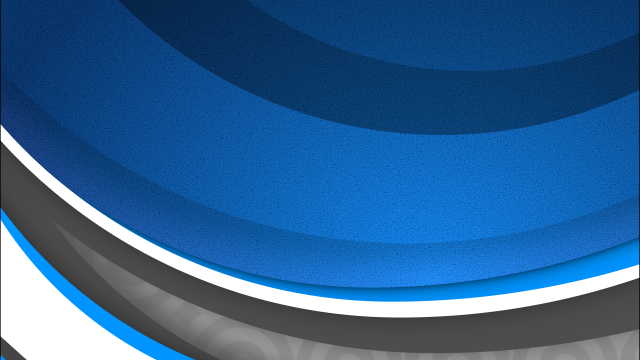
Write a Shadertoy shader that draws this background.

```glsl
// Grainy blue nested arcs above sweeping white, azure and grey bands.

// Coverage of a shape from its signed distance, smoothed over one pixel.
float fill(float d) {
    return clamp(0.5 - d * iResolution.y, 0.0, 1.0);
}

// Bowl with its lowest point at low; each side has its own radius. Negative inside.
float bowl(vec2 p, vec2 low, float leftRadius, float rightRadius) {
    float r = p.x < low.x ? leftRadius : rightRadius;
    return length(p - low - vec2(0.0, r)) - r;
}

vec2 hash2(vec2 cell) {
    vec3 q = fract(cell.xyx * vec3(0.1031, 0.1030, 0.0973));
    q += dot(q, q.yzx + 33.33);
    return fract((q.xx + q.yz) * q.zy);
}

// Cellular noise: distance to the nearest scattered point.
float cellular(vec2 p) {
    vec2 cell = floor(p), f = fract(p);
    float nearest = 2.0;
    for (int j = -1; j <= 1; j++)
        for (int i = -1; i <= 1; i++) {
            vec2 o = vec2(i, j);
            nearest = min(nearest, length(o + hash2(cell + o) - f));
        }
    return nearest;
}

// Blue panel: soft light, nested arcs and grain.
vec3 bluePanel(vec2 p, float rim) {
    float inner = fill(bowl(p, vec2(1.308, 0.803), 1.081, 1.081));
    float middle = fill(bowl(p, vec2(1.227, 0.625), 1.264, 1.264));
    float outer = fill(bowl(p, vec2(1.134, 0.324), 1.567, 1.567));

    float falloff = length((p - vec2(1.2, 0.235)) * vec2(0.8, 1.0)) / 1.08;
    vec3 col = mix(vec3(0.07, 0.51, 0.90), vec3(0.035, 0.20, 0.41), min(falloff, 1.0));

    float lift = smoothstep(-0.13, 0.0, rim);
    vec3 ring = col * (0.86 + 0.16 * lift) + vec3(0.05, 0.01, 0.02) * lift;
    col = mix(ring, col, outer);
    col *= mix(1.0, 0.64, middle);
    col *= mix(1.0, 1.27, inner);

    float grain = 0.45 - cellular(p * 230.0);
    return col * (1.0 + 0.22 * grain) + 0.03 * grain;
}

// Dark grey band with a paler ringed swoosh inside it.
vec3 greyBand(vec2 p, float top, float bottom) {
    float shade = 0.31 - 0.07 * exp(-top * 28.0) - 0.09 * exp(bottom * 30.0);

    float upper = bowl(p, vec2(1.204, 0.019), 1.704, 2.488);
    float lower = bowl(p, vec2(1.157, -0.123), 1.259, 4.0);
    vec2 cell = mod(p - vec2(0.52, -0.17), 0.30) - 0.15;
    float rings = smoothstep(-0.3, 0.3, sin(length(cell) * 85.0));
    float pale = 0.56 + 0.045 * rings - 0.10 * exp(-max(upper, 0.0) * 35.0);

    float cover = fill(max(-upper, lower)) * mix(0.3, 1.0, smoothstep(0.0, 0.09, -lower));
    return vec3(mix(shade, pale, cover));
}

void mainImage(out vec4 fragColor, in vec2 fragCoord) {
    vec2 p = fragCoord / iResolution.y;
    vec3 azure = vec3(0.0, 0.58, 1.0);

    // Edges of the bands, from the panel outwards.
    float panel = bowl(p, vec2(1.030, 0.201), 1.412, 2.051);
    float stripe = bowl(p, vec2(1.088, 0.162), 1.442, 2.336);
    float white = bowl(p, vec2(1.111, 0.118), 1.498, 2.056);
    float grey = bowl(p, vec2(1.019, -0.093), 1.259, 4.0);
    float trim = bowl(p, vec2(0.926, -0.116), 1.097, 4.0);

    // Lower left corner.
    vec3 col = vec3(1.0);
    col = mix(col, vec3(0.27), fill((p.x * 0.9 + p.y - 0.067) * 0.74));
    col = mix(col, azure, fill((p.x + p.y - 0.016) * 0.71));

    // Bands, painted from the outside in.
    col = mix(col, azure, fill(trim));
    col = mix(col, greyBand(p, max(white, 0.0), min(grey, 0.0)), fill(grey));
    col = mix(col, vec3(1.0), fill(white));
    col = mix(col, azure * (1.0 - 0.5 * exp(-max(panel, 0.0) * 60.0)), fill(stripe));
    col = mix(col, bluePanel(p, panel), fill(max(panel, stripe)));

    // Thin dark line along both sides.
    float side = min(p.x, iResolution.x / iResolution.y - p.x);
    col *= 1.0 - 0.8 * fill(side - 0.0023);

    fragColor = vec4(col, 1.0);
}
```
